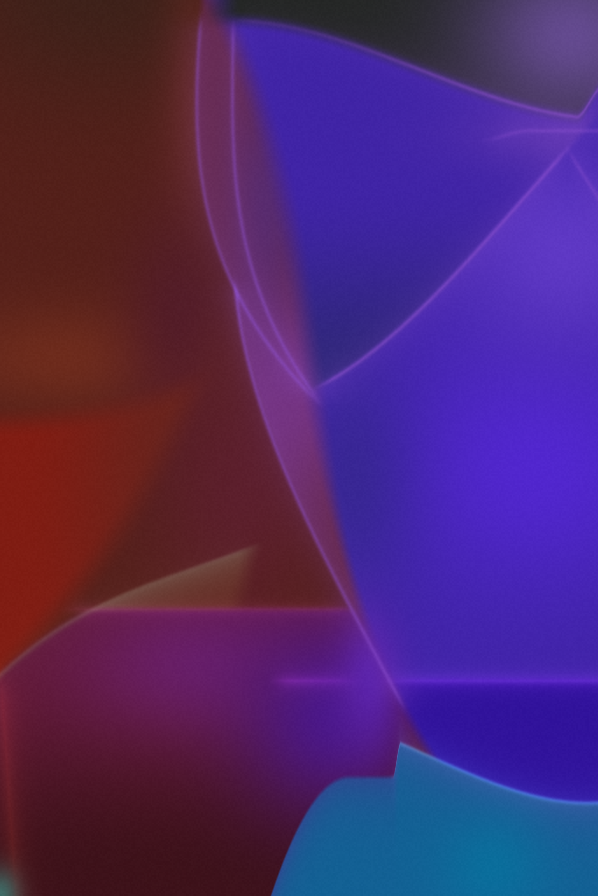
A Shadertoy shader for this background:

```glsl
// Translucent folded light: warm red veils meet a violet-blue sheet over a teal fold.
// Cubic curves bound the sheets, elliptical tints shade them and thin ridges glow
// along the folds. Space is one unit high and two thirds wide.

#define RIDGE_WIDTH .0026
#define HALO_WIDTH .016
#define EDGE_SOFT .004
#define FLOOR_Y .32
#define SHELF_Y .24
#define GRAIN .014

const vec3 RUST = vec3(.33, .125, .1);
const vec3 BLUE = vec3(.25, .14, .65);
const vec3 LILAC = vec3(.56, .32, .82);
const vec3 TEAL = vec3(.07, .38, .58);

float hash(vec2 p) {
  vec3 q = fract(p.xyx * .1031);
  q += dot(q, q.yzx + 33.33);
  return fract((q.x + q.y) * q.z);
}

// Cubic through four knots k with values v
float cubic(float t, vec4 k, vec4 v) {
  float sum = 0.;
  for (int i = 0; i < 4; i++) {
    float w = v[i];
    for (int j = 0; j < 4; j++) if (j != i) w *= (t - k[j]) / (k[i] - k[j]);
    sum += w;
  }
  return sum;
}

// Approximate signed distance to the cubic
float away(vec2 q, vec4 k, vec4 v) {
  float f = cubic(q.x, k, v);
  float slope = (cubic(q.x + .002, k, v) - f) / .002;
  return (q.y - f) / sqrt(1. + slope * slope);
}

float side(float d, float soft) { return smoothstep(-soft, soft, d); }

float span(float t, float a, float b) { return side(t - a, .015) * side(b - t, .015); }

float halo(float d, float w) { return exp(-abs(d) / w); }

float ridge(float d) {
  return .6 * exp(-d * d / (RIDGE_WIDTH * RIDGE_WIDTH)) + .3 * halo(d, HALO_WIDTH);
}

// Elliptical tint: area holds centre and radii
void tint(inout vec3 c, vec2 p, vec4 area, vec3 colour) {
  vec2 q = (p - area.xy) / area.zw;
  c = mix(c, colour, exp(-dot(q, q)));
}

void mainImage(out vec4 fragColor, in vec2 fragCoord) {
  vec2 p = fragCoord / iResolution.xy * vec2(2. / 3., 1);

  // Fold curves
  float blueEdge = away(p.yx, vec4(.948, .661, .375, .199), vec4(.264, .336, .387, .456));
  float outerArc = away(p.yx, vec4(.98, .857, .674, .551), vec4(.224, .22, .264, .354));
  float innerArc = away(p.yx, vec4(.974, .844, .667, .555), vec4(.26, .26, .292, .354));
  float lowerArc = away(p.yx, vec4(.688, .544, .397, .199), vec4(.262, .292, .353, .456));
  float wing = away(p, vec4(.354, .417, .495, .632), vec4(.568, .609, .681, .833));
  float crest = away(p, vec4(.26, .391, .521, .638), vec4(.977, .951, .902, .87));
  crest -= .035 * smoothstep(.642, .672, p.x);
  float leaf = away(p, vec4(0, .078, .169, .284), vec4(.247, .306, .349, .391));
  float ember = away(p, vec4(.065, .13, .176, .215), vec4(.316, .401, .479, .564));

  // Warm veils
  vec3 c = RUST;
  tint(c, p, vec4(.12, 1.02, .22, .13), vec3(.24, .13, .1));
  tint(c, p, vec4(.08, .6, .16, .06), vec3(.43, .17, .11));
  tint(c, p, vec4(.22, .86, .035, .16), vec3(.39, .16, .14));
  tint(c, p, vec4(.2, .65, .06, .12), vec3(.32, .11, .15));
  tint(c, p, vec4(.27, .46, .1, .16), vec3(.36, .12, .17));
  vec3 hot = mix(vec3(.52, .11, .07), vec3(.42, .14, .11), smoothstep(.02, .2, p.x));
  c = mix(c, hot, .9 * side(ember, .022) * side(.53 + .9 * p.x * p.x - p.y, .02));

  // Leaf and magenta floor
  vec3 leafColour = mix(vec3(.4, .18, .14), vec3(.44, .31, .27), halo(leaf, .022));
  c = mix(c, leafColour, .85 * side(-leaf, EDGE_SOFT) * side(.184 + .25 * p.y - p.x, .015));
  vec3 ground = mix(vec3(.24, .07, .1), vec3(.38, .1, .21), smoothstep(.02, .27, p.y));
  tint(ground, p, vec4(.22, .26, .13, .08), vec3(.41, .12, .4));
  tint(ground, p, vec4(.37, .2, .1, .11), vec3(.29, .09, .53));
  c = mix(c, ground, side(FLOOR_Y - p.y, .006) * side(-leaf, .008));
  c += vec3(.1, .04, .1) * halo(p.y - FLOOR_Y, .006) * span(p.x, .08, .39);
  c += vec3(.12, .04, .02) * halo(p.x - .018 + .07 * p.y, .012) * side(.24 - p.y, .03);
  tint(c, p, vec4(0, 0, .022, .03), vec3(.25, .42, .4));

  // Purple band beside the blue sheet
  vec3 band = vec3(.395, .16, .3);
  tint(band, p, vec4(.33, .56, .1, .12), vec3(.47, .21, .55));
  tint(band, p, vec4(.3, .78, .04, .13), vec3(.34, .17, .46));
  float bandEdge = p.y > .68 ? outerArc : lowerArc;
  c = mix(c, band, .9 * side(bandEdge, .006) * side(p.y - .3, .03));

  // Blue sheet with its shaded wing
  vec3 sheet = BLUE;
  tint(sheet, p, vec4(.6, .48, .17, .14), vec3(.32, .15, .81));
  tint(sheet, p, vec4(.63, .72, .12, .11), vec3(.37, .22, .77));
  tint(sheet, p, vec4(.39, .46, .07, .15), vec3(.22, .15, .58));
  vec3 shade = mix(vec3(.18, .15, .47), BLUE, smoothstep(.57, .8, p.y));
  tint(shade, p, vec4(.64, .85, .12, .04), vec3(.35, .2, .68));
  sheet = mix(sheet, shade, side(wing, .006));
  sheet = mix(sheet, vec3(.18, .06, .6), .85 * side(SHELF_Y - p.y, .008));
  c = mix(c, sheet, side(blueEdge, mix(.008, .018, smoothstep(.35, .6, p.y))));
  c += vec3(.14, .05, .16) * halo(p.y - SHELF_Y, .007) * span(p.x, .31, .7);
  tint(c, p, vec4(.412, .24, .035, .075), vec3(.35, .13, .66));

  // Dark gap with a lilac haze
  vec3 gap = vec3(.14, .15, .14);
  tint(gap, p, vec4(.64, .96, .12, .1), vec3(.39, .29, .56));
  c = mix(c, gap, side(crest, .012) * side(p.x - .245, .025));

  // Teal fold
  float dome = cubic(min(p.x, .39), vec4(.302, .326, .352, .384), vec4(0, .0625, .108, .132));
  float ramp = cubic(p.x, vec4(.445, .508, .573, .667), vec4(.171, .143, .118, .104));
  float fold = mix(dome, ramp, smoothstep(.438, .447, p.x)) - p.y;
  vec3 water = mix(TEAL, vec3(.18, .29, .57), halo(fold, .03));
  tint(water, p, vec4(.55, .03, .06, .06), vec3(.04, .43, .61));
  c = mix(c, water, side(fold, EDGE_SOFT));
  c += vec3(.1, .24, .24) * ridge(fold) * side(p.x - .44, .008);

  // Glowing ridges
  float glow = .5 * ridge(outerArc) * span(p.y, .555, .975);
  glow += .5 * ridge(innerArc) * span(p.y, .56, .97);
  glow += .55 * ridge(lowerArc) * span(p.y, .215, .68);
  glow += .65 * ridge(wing) * span(p.x, .36, .63);
  glow += .6 * ridge(crest) * side(p.x - .27, .015) * mix(.4, 1., smoothstep(.3, .55, p.x));
  glow += .4 * ridge((p.y - 1.813 + 1.55 * p.x) / 1.85) * side(p.x - .636, .01);
  glow += .4 * ridge(p.y - .842 - .012 * smoothstep(.53, .59, p.x)) * side(p.x - .55, .02);
  c = mix(c, LILAC, min(glow, .8));
  c += vec3(.05, .07, .06) * ridge(leaf) * side(.275 - p.x, .015);

  c += GRAIN * (hash(floor(p * 512.)) - .5);
  fragColor = vec4(clamp(c, 0., 1.), 1);
}
```
